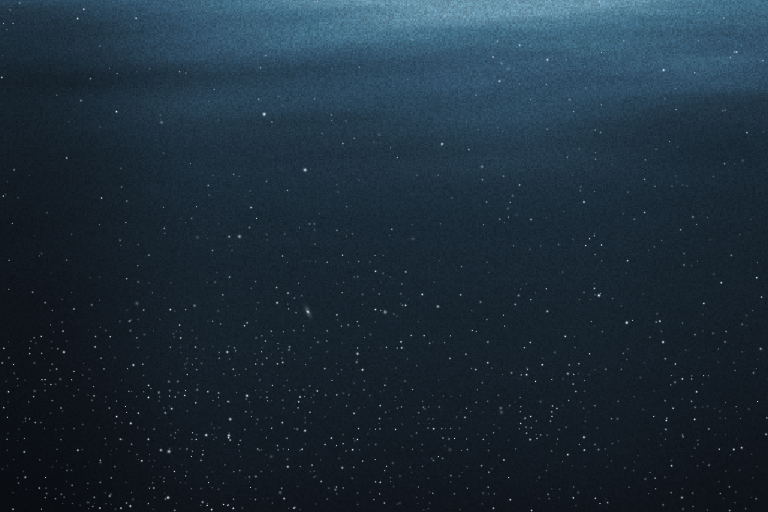
Give the GLSL for this texture, as a Shadertoy shader.

```glsl
// A night sky: a pale blue glow along the top edge sinks into near-black below.
// A scalar light level, shaped by falloffs and streaked noise, indexes a colour
// ramp; hashed grids scatter the stars and fine grain covers everything.

#define GLOW_GAIN 4.2      // strength of the light at the top edge
#define GLOW_FALL 5.5      // how fast that light fades downwards
#define AMBIENT 1.1        // level of the open sky
#define STREAK_GAIN 0.75   // contrast of the cloud streaks
#define GRAIN_GAIN 0.16    // film grain, relative to local brightness
#define GRAIN_ROWS 342.0   // grain cells over the canvas height
#define STAR_RADIUS 0.0016 // radius of a small star, in canvas heights
#define STAR_GAIN 1.0

float hash(vec2 p) {
    vec3 q = fract(vec3(p.xyx) * 0.1031);
    q += dot(q, q.yzx + 33.33);
    return fract((q.x + q.y) * q.z);
}

float noise(vec2 p) {
    vec2 i = floor(p), f = fract(p);
    f = f * f * (3.0 - 2.0 * f);
    return mix(mix(hash(i), hash(i + vec2(1, 0)), f.x),
               mix(hash(i + vec2(0, 1)), hash(i + vec2(1, 1)), f.x), f.y);
}

float fbm(vec2 p) {
    float sum = 0.0, amp = 0.5;
    for (int i = 0; i < 5; i++) {
        sum += amp * noise(p);
        p = p * 2.03 + vec2(17.3, 9.1);
        amp *= 0.5;
    }
    return sum;
}

// Soft elliptical patch of light
float patchAt(vec2 uv, vec2 centre, vec2 size) {
    vec2 d = (uv - centre) / size;
    return exp(-dot(d, d));
}

vec3 skyRamp(float level) {
    const vec3 stops[7] = vec3[7](
        vec3(0.035, 0.045, 0.06), vec3(0.06, 0.08, 0.11), vec3(0.09, 0.14, 0.18),
        vec3(0.13, 0.21, 0.27), vec3(0.19, 0.31, 0.40), vec3(0.26, 0.43, 0.53),
        vec3(0.41, 0.58, 0.67));
    float x = clamp(level + 1.0, 0.0, 5.999);
    int i = int(x);
    return mix(stops[i], stops[i + 1], fract(x));
}

float skyLevel(vec2 uv) {
    float depth = 1.0 - uv.y;

    // Top glow, strongest right of centre
    float side = 1.0 - 0.48 * smoothstep(0.62, 0.0, uv.x) - 0.14 * smoothstep(0.65, 1.0, uv.x);
    float glow = GLOW_GAIN * exp(-GLOW_FALL * depth) * side;
    float level = glow + AMBIENT * (1.0 - depth * depth * depth);

    // Darker left and right borders
    level -= 0.95 * smoothstep(0.3, 0.0, uv.x) + 0.3 * smoothstep(0.75, 1.0, uv.x);

    // Broad cloud masses and gaps
    level += 0.35 * patchAt(uv, vec2(0.22, 0.78), vec2(0.16, 0.06));
    level += 0.55 * patchAt(uv, vec2(0.93, 0.86), vec2(0.13, 0.07));
    level += 0.35 * patchAt(uv, vec2(0.66, 0.74), vec2(0.14, 0.10));
    level -= 0.45 * patchAt(uv, vec2(0.10, 0.85), vec2(0.17, 0.03));
    level -= 0.35 * patchAt(uv, vec2(0.92, 0.73), vec2(0.16, 0.05));

    // Streaks, slightly bowed, fading with the glow
    float bow = uv.y - 0.06 * uv.x + 0.05 * noise(uv * 3.0);
    float streak = fbm(vec2(uv.x * 3.0, bow * 22.0)) - 0.48;
    return level + streak * STREAK_GAIN * (0.15 + 0.8 * glow);
}

// One hashed grid of stars; chance is the fraction of cells that hold one
float starLayer(vec2 p, float rows, float chance, float radius, float seed) {
    vec2 cell = floor(p * rows) + seed;
    vec2 pos = 0.25 + 0.5 * vec2(hash(cell + 3.7), hash(cell + 8.9));
    float r = max(radius * mix(0.7, 1.25, hash(cell + 5.3)), 0.45 / iResolution.y);
    float d = length(fract(p * rows) - pos) / rows;
    float power = hash(cell + 11.1);
    return step(hash(cell), chance) * mix(0.2, 1.0, power * power) * exp(-d * d / (r * r));
}

void mainImage(out vec4 fragColor, in vec2 fragCoord) {
    vec2 uv = fragCoord / iResolution.xy;
    vec2 p = fragCoord / iResolution.y;
    float aspect = iResolution.x / iResolution.y;
    vec3 col = skyRamp(skyLevel(uv));

    // Grain
    vec2 grainCell = floor(p * GRAIN_ROWS);
    float grain = hash(grainCell) + hash(grainCell + 71.7) - 1.0;
    col *= 1.0 + GRAIN_GAIN * grain;

    // Stars crowd towards the lower left and thin out in the glow
    float crowd = mix(1.0, 0.22, smoothstep(0.05, 0.8, uv.y));
    crowd *= 0.6 + 0.7 * patchAt(uv, vec2(0.3, 0.15), vec2(0.4, 0.35));
    crowd *= 0.5 + noise(p * 7.0);
    float stars = 0.0;
    for (int i = 0; i < 3; i++) {
        float k = float(i);
        stars += starLayer(p, 95.0 / (1.0 + 0.8 * k), crowd * 0.14 / (1.0 + 0.5 * k),
                           STAR_RADIUS * (0.9 + 0.2 * k), 40.0 * k + 5.0);
    }
    stars += starLayer(p, 14.0, 0.05 + 0.1 * crowd, STAR_RADIUS * 1.6, 203.0);

    // Brightest star, and a small tilted haze with a bright core
    vec2 lead = p - vec2(0.344 * aspect, 0.777);
    stars += exp(-dot(lead, lead) / 0.000008);
    vec2 haze = p - vec2(0.401 * aspect, 0.391);
    haze.x += 0.35 * haze.y;
    stars += 0.7 * exp(-dot(haze, haze) / 0.000005);
    stars += 0.3 * exp(-dot(haze * vec2(1.0, 0.45), haze * vec2(1.0, 0.45)) / 0.00002);

    col = mix(col, vec3(0.86, 0.93, 0.96), clamp(stars * STAR_GAIN, 0.0, 1.0));
    fragColor = vec4(col, 1.0);
}
```
